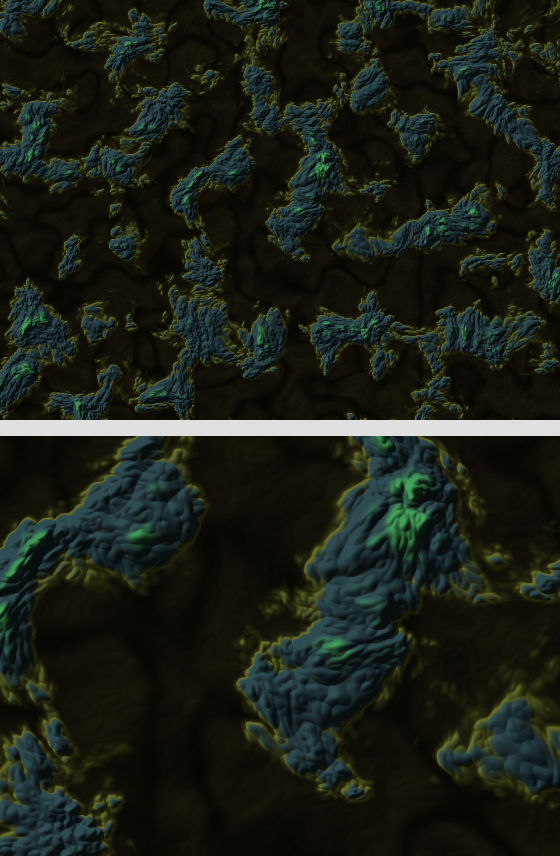
Top: the whole. Bottom: its middle third, enlarged.
A Shadertoy shader for this texture:

```glsl
const vec3 SOIL  = vec3(0.064, 0.056, 0.024);
const vec3 OLIVE = vec3(0.250, 0.265, 0.090);
const vec3 SLATE = vec3(0.105, 0.170, 0.185);
const vec3 GREEN = vec3(0.150, 0.360, 0.200);
const float SHORE = 0.12;

// Gradient noise
vec2 randomGradient(vec2 cell) {
    vec3 h = fract(cell.xyx * vec3(0.1031, 0.1030, 0.0973));
    h += dot(h, h.yzx + 33.33);
    float angle = 6.2832 * fract((h.x + h.y) * h.z);
    return vec2(cos(angle), sin(angle));
}

float cornerValue(vec2 cell, vec2 f, vec2 corner) {
    return dot(randomGradient(cell + corner), f - corner);
}

float gradientNoise(vec2 p) {
    vec2 cell = floor(p), f = fract(p);
    vec2 u = f * f * f * (f * (f * 6.0 - 15.0) + 10.0);
    float low  = mix(cornerValue(cell, f, vec2(0, 0)), cornerValue(cell, f, vec2(1, 0)), u.x);
    float high = mix(cornerValue(cell, f, vec2(0, 1)), cornerValue(cell, f, vec2(1, 1)), u.x);
    return mix(low, high, u.y);
}

vec2 warp(vec2 p, float scale, float amount) {
    return p + amount * vec2(gradientNoise(p * scale), gradientNoise(p * scale + 37.0));
}

// Rounded lumps separated by sharp creases
float billow(vec2 p, float scale, float amplitude) {
    float sum = 0.0;
    for (int octave = 0; octave < 3; octave++) {
        sum += amplitude * (abs(gradientNoise(p * scale)) - 0.18);
        p = mat2(0.8, 0.6, -0.6, 0.8) * p + 5.3;
        scale *= 2.0;
        amplitude *= 0.5;
    }
    return sum;
}

float terrain(vec2 p) {
    vec2 q = warp(p, 9.0, 0.035);
    float broad = gradientNoise(q * 7.5 + 11.0) + 0.4 * gradientNoise(q * 15.0 + 71.0);
    return broad + billow(q, 25.0, 0.48);
}

// Slope of the terrain towards the light
float slopeTowards(vec2 p, float height, vec2 direction) {
    float stepSize = 0.002;
    return (terrain(p + direction * stepSize) - height) / stepSize;
}

vec3 soilColour(vec2 p) {
    vec2 q = warp(p, 12.0, 0.05);
    float veins = smoothstep(0.0, 0.16, abs(gradientNoise(q * 9.0 + 3.0)));
    float mottle = 1.0 + 0.5 * gradientNoise(q * 28.0);
    return SOIL * mix(0.5, 1.08, veins) * mottle;
}

vec3 landColour(vec2 p, float rise) {
    float mottle = 0.16 * gradientNoise(p * 45.0 + 19.0);
    vec3 colour = mix(OLIVE, SLATE, smoothstep(0.01, 0.10, rise));
    return mix(colour, GREEN, smoothstep(0.30, 0.52, rise + mottle));
}

void mainImage(out vec4 fragColor, in vec2 fragCoord) {
    vec2 p = fragCoord / iResolution.y;
    float height = terrain(p);
    float rise = height - SHORE;
    float land = smoothstep(-0.03, 0.03, rise);

    // Relief is strong on the islands and faint on the soil
    float slope = slopeTowards(p, height, normalize(vec2(-0.7, 0.7)));
    float relief = clamp(1.0 - 0.045 * slope, 0.3, 1.75);
    float shade = mix(mix(1.0, relief, 0.18), relief, land);

    // Olive glow fading out from the shore
    float glow = 0.42 * smoothstep(-0.12, 0.0, rise);
    vec3 ground = mix(soilColour(p), OLIVE, glow);
    vec3 colour = mix(ground, landColour(p, rise), land) * shade;
    fragColor = vec4(colour, 1.0);
}
```
